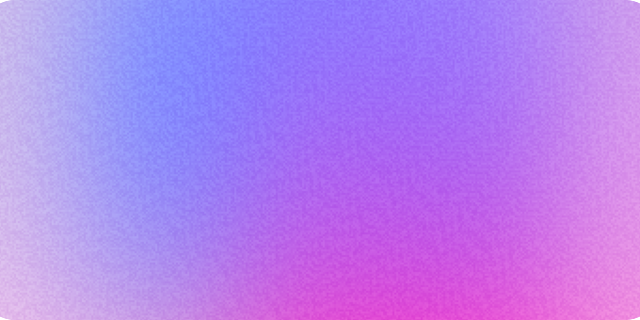
A Shadertoy shader for this background:

```glsl
const int STOPS = 5;
const vec3 TOP_RAMP[STOPS] = vec3[STOPS](
    vec3(0.79, 0.73, 0.93), vec3(0.54, 0.58, 0.99), vec3(0.55, 0.48, 0.99),
    vec3(0.63, 0.50, 0.98), vec3(0.80, 0.61, 0.93));
const vec3 MIDDLE_RAMP[STOPS] = vec3[STOPS](
    vec3(0.80, 0.72, 0.93), vec3(0.56, 0.55, 0.98), vec3(0.66, 0.41, 0.95),
    vec3(0.70, 0.41, 0.94), vec3(0.85, 0.58, 0.92));
const vec3 BOTTOM_RAMP[STOPS] = vec3[STOPS](
    vec3(0.89, 0.73, 0.92), vec3(0.78, 0.58, 0.90), vec3(0.87, 0.32, 0.84),
    vec3(0.90, 0.32, 0.84), vec3(0.94, 0.55, 0.87));

const vec3 PAPER = vec3(1.0);
const vec3 GRAIN_TINT = vec3(0.5, 1.0, 0.3);
const float GRAIN_CELLS = 170.0;    // cells per canvas height
const float GRAIN_STRENGTH = 0.09;
const float CORNER_RADIUS = 0.11;   // in canvas heights
const float SIDE_OVERHANG = 0.0625; // card width hidden beyond each side

float hash(vec2 p) {
    return fract(sin(dot(p, vec2(127.1, 311.7))) * 43758.5453);
}

float valueNoise(vec2 p) {
    vec2 cell = floor(p);
    vec2 f = fract(p);
    f = f * f * (3.0 - 2.0 * f);
    float low = mix(hash(cell), hash(cell + vec2(1.0, 0.0)), f.x);
    float high = mix(hash(cell + vec2(0.0, 1.0)), hash(cell + 1.0), f.x);
    return mix(low, high, f.y);
}

// Catmull-Rom curve through evenly spaced colour stops
vec3 sampleRamp(vec3 ramp[STOPS], float x) {
    float position = clamp(x, 0.0, 1.0) * float(STOPS - 1);
    int i = min(int(position), STOPS - 2);
    float t = position - float(i);
    vec3 a = ramp[max(i - 1, 0)];
    vec3 b = ramp[i];
    vec3 c = ramp[i + 1];
    vec3 d = ramp[min(i + 2, STOPS - 1)];
    return b + 0.5 * t * (c - a + t * (2.0 * a - 5.0 * b + 4.0 * c - d
             + t * (3.0 * (b - c) + d - a)));
}

// Quadratic vertical blend of the three horizontal ramps
vec3 meshGradient(vec2 uv) {
    float y = uv.y;
    return sampleRamp(BOTTOM_RAMP, uv.x) * (1.0 - y) * (1.0 - 2.0 * y)
         + sampleRamp(MIDDLE_RAMP, uv.x) * 4.0 * y * (1.0 - y)
         + sampleRamp(TOP_RAMP, uv.x) * y * (2.0 * y - 1.0);
}

float roundedBox(vec2 p, vec2 halfSize, float radius) {
    vec2 q = abs(p) - halfSize + radius;
    return length(max(q, 0.0)) + min(max(q.x, q.y), 0.0) - radius;
}

void mainImage(out vec4 fragColor, in vec2 fragCoord) {
    vec2 uv = fragCoord / iResolution.xy;
    vec2 p = fragCoord / iResolution.y;
    float aspect = iResolution.x / iResolution.y;
    float pixel = 1.0 / iResolution.y;

    vec3 color = meshGradient(uv);

    // Fine tinted grain
    float grain = valueNoise(p * GRAIN_CELLS) - 0.5;
    color += GRAIN_TINT * grain * GRAIN_STRENGTH;

    // Card with rounded corners, slightly wider than the canvas
    vec2 halfSize = vec2(0.5 * aspect + SIDE_OVERHANG, 0.5);
    float edge = roundedBox(p - vec2(0.5 * aspect, 0.5), halfSize, CORNER_RADIUS);
    color = mix(color, PAPER, smoothstep(-0.5 * pixel, 0.5 * pixel, edge));

    fragColor = vec4(clamp(color, 0.0, 1.0), 1.0);
}
```
